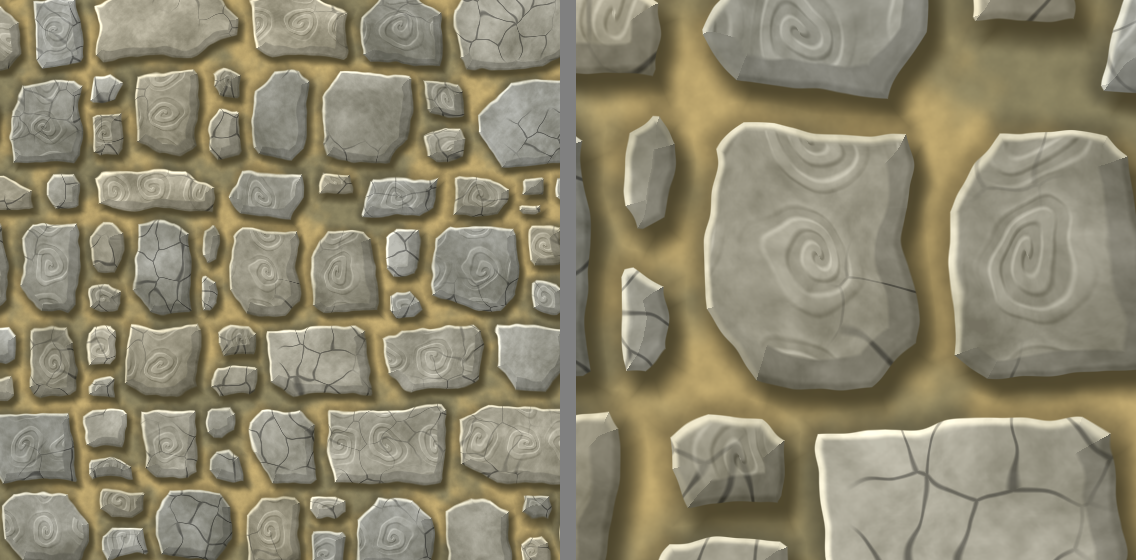
Left, the full canvas; right, a detail of the centre.
Reproduce this texture procedurally as a WebGL 1 fragment shader.

```glsl
precision highp float;
// Irregular carved grey stones set in ochre mortar, lit from the upper left.
uniform vec2 u_resolution;

const vec2 GRID = vec2(4.8, 7.0);
const vec2 LIGHT = vec2(-0.55, 0.835);
const float GAP = 0.0115;
const float SPIRAL_CELL = 0.08;

struct Stone { float dist; vec2 normal; vec2 local; float seed; };

float hash(vec2 p) { return fract(sin(dot(p, vec2(127.1, 311.7))) * 43758.545); }

float noise(vec2 p) {
  vec2 i = floor(p), f = fract(p);
  f = f * f * (3.0 - 2.0 * f);
  return mix(mix(hash(i), hash(i + vec2(1, 0)), f.x),
             mix(hash(i + vec2(0, 1)), hash(i + vec2(1, 1)), f.x), f.y);
}

float fbm(vec2 p) {
  float sum = 0.0, amp = 0.53;
  for (int i = 0; i < 4; i++) {
    sum += amp * noise(p);
    p = mat2(1.6, 1.2, -1.2, 1.6) * p + 7.3;
    amp *= 0.5;
  }
  return sum;
}

vec2 wobble(vec2 p, float scale) {
  return vec2(noise(p * scale), noise(p * scale + 41.0)) - 0.5;
}

// A box trimmed by tilted sides and random corner cuts.
Stone chippedBlock(vec2 q, vec2 halfSize, float seed) {
  vec2 b = abs(q) - halfSize;
  vec2 side = b.x > b.y ? vec2(sign(q.x), 0.0) : vec2(0.0, sign(q.y));
  Stone s = Stone(max(b.x, b.y), side, q, seed);
  for (int k = 0; k < 8; k++) {
    float fk = float(k), corner = mod(fk, 2.0);
    float jitter = hash(vec2(seed * 91.0, fk)) - 0.5;
    float angle = fk * 0.7854 + jitter * mix(0.3, 0.7, corner);
    vec2 n = vec2(cos(angle), sin(angle));
    float trim = mix(0.93, mix(0.66, 1.0, hash(vec2(fk, seed * 57.0))), corner);
    float d = dot(q, n) - dot(abs(n), halfSize) * trim;
    if (d > s.dist) { s.dist = d; s.normal = n; }
  }
  return s;
}

float rowEdge(float row) { return (row + 0.45 * (hash(vec2(row, 3.7)) - 0.5)) / GRID.y; }
float columnEdge(vec2 cell) { return (cell.x + 0.65 * (hash(cell + 19.0) - 0.5)) / GRID.x; }

// Courses of stones; wide cells may break into one large and two small pieces.
Stone nearestStone(vec2 p) {
  p += 0.035 * wobble(p, 3.5) + 0.013 * wobble(p, 21.0) + 0.004 * wobble(p, 65.0);
  Stone best = Stone(10.0, LIGHT, p, 0.0);
  vec2 home = floor(p * GRID);
  for (int j = -1; j <= 1; j++) {
    for (int i = -1; i <= 1; i++) {
      vec2 cell = home + vec2(i, j);
      vec2 low = vec2(columnEdge(cell), rowEdge(cell.y));
      vec2 high = vec2(columnEdge(cell + vec2(1, 0)), rowEdge(cell.y + 1.0));
      float seed = hash(cell + 5.3);
      bool broken = seed < 0.65 && high.x - low.x > 0.16;
      float splitX = mix(low.x, high.x, mix(0.6, 0.72, hash(cell + 8.1)));
      float splitY = mix(low.y, high.y, mix(0.38, 0.62, hash(cell + 2.9)));
      for (int k = 0; k < 3; k++) {
        if (k > 0 && !broken) continue;
        vec2 a = low, b = high;
        if (broken) {
          if (k == 0) b.x = splitX; else a.x = splitX;
          if (k == 1) b.y = splitY;
          if (k == 2) a.y = splitY;
        }
        vec2 halfSize = (b - a) * 0.5 - GAP;
        if (min(halfSize.x, halfSize.y) < 0.007) continue;
        Stone s = chippedBlock(p - (a + b) * 0.5, halfSize, fract(seed + float(k) * 0.37));
        if (s.dist < best.dist) best = s;
      }
    }
  }
  return best;
}

// Spiral relief height: 1 on ridges, 0 in grooves and away from spirals.
float spiralRelief(vec2 q, float seed) {
  q += 0.016 * wobble(q + seed, 28.0);
  vec2 cell = floor(q / SPIRAL_CELL + 0.5);
  vec2 f = q - cell * SPIRAL_CELL;
  float turn = hash(cell + seed * 13.0) < 0.5 ? -1.0 : 1.0;
  float r = length(f);
  float wave = cos(r * 390.0 + turn * atan(f.y, f.x + 1e-5));
  return smoothstep(-0.5, 0.5, wave) * (1.0 - smoothstep(0.028, 0.039, r));
}

// Thin lines where the two nearest scattered points are equally far.
float cracks(vec2 p) {
  vec2 home = floor(p);
  float first = 8.0, second = 8.0;
  for (int j = -1; j <= 1; j++) {
    for (int i = -1; i <= 1; i++) {
      vec2 c = home + vec2(i, j);
      float d = length(c + vec2(hash(c), hash(c + 31.0)) - p);
      second = min(second, max(first, d));
      first = min(first, d);
    }
  }
  return 1.0 - smoothstep(0.01, 0.075, second - first);
}

vec3 mortarColor(vec2 p, float dist, float shadow) {
  vec3 c = mix(vec3(0.53, 0.50, 0.37), vec3(0.74, 0.65, 0.43), smoothstep(0.3, 0.65, fbm(p * 13.0)));
  c *= 0.91 + 0.18 * fbm(p * 90.0);
  c *= 1.0 - 0.25 * (1.0 - smoothstep(0.0, 0.018, dist));
  return mix(c, vec3(0.29, 0.26, 0.165), 0.88 * shadow);
}

vec3 stoneColor(vec2 p, Stone s) {
  vec2 q = s.local + s.seed * 37.0;
  float tone = 0.5 + 1.1 * (fbm(q * 17.0) - 0.5) + 0.45 * (fbm(q * 110.0) - 0.5);
  tone += 0.4 * (s.seed - 0.5) + 1.8 * dot(s.local, LIGHT);
  vec3 c = mix(vec3(0.47, 0.46, 0.40), vec3(0.75, 0.74, 0.69), clamp(tone, 0.0, 1.0));
  c *= mix(vec3(1.02, 1.0, 0.95), vec3(0.98, 1.0, 1.04), hash(vec2(s.seed, 4.0)));

  // Facets: broad and dim below, narrow and bright above.
  float lit = dot(s.normal, LIGHT), depth = -s.dist;
  float width = mix(0.016, 0.005, smoothstep(-0.3, 0.4, lit)) * (0.75 + 0.5 * noise(q * 30.0));
  float top = smoothstep(width - 0.0015, width + 0.0015, depth);

  float carved = step(0.4, hash(vec2(s.seed, 9.0))) * top;
  vec2 e = LIGHT * 0.0014;
  float slope = spiralRelief(s.local - e, s.seed) - spiralRelief(s.local + e, s.seed);
  c += carved * (0.11 * slope + 0.05 * spiralRelief(s.local, s.seed) - 0.015);

  float cracked = smoothstep(0.42, 0.6, noise(q * 10.0)) * mix(1.0, 0.5, carved);
  vec2 crackPoint = (q + 0.02 * wobble(q, 30.0)) * 21.0;
  c *= 1.0 - 0.36 * cracked * cracks(crackPoint);

  c *= 1.0 + (1.0 - top) * mix(-0.16, 0.12, smoothstep(-0.6, 0.6, lit));
  float rim = 1.0 - smoothstep(0.002, 0.0055, depth);
  return c + rim * mix(vec3(-0.07), vec3(0.22, 0.21, 0.18), smoothstep(-0.5, 0.5, lit));
}

void main() {
  vec2 p = gl_FragCoord.xy / u_resolution.y;
  float pixel = 1.0 / u_resolution.y;
  Stone s = nearestStone(p);
  float shadow = 1.0 - smoothstep(-0.008, 0.011, nearestStone(p + LIGHT * 0.013).dist);
  float cover = 1.0 - smoothstep(-pixel, pixel, s.dist);
  gl_FragColor = vec4(mix(mortarColor(p, s.dist, shadow), stoneColor(p, s), cover), 1.0);
}
```
